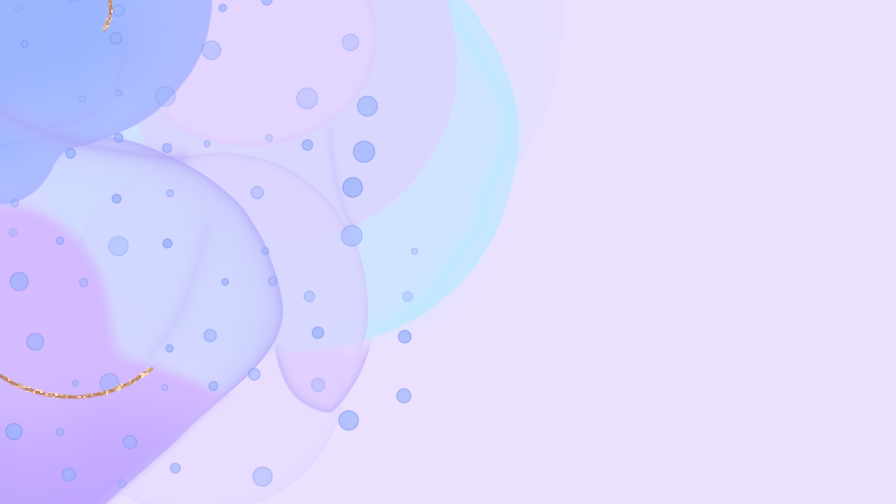
Write a Shadertoy shader that draws this background.

```glsl
const vec3 PAPER = vec3(0.922, 0.882, 1);
const vec3 MIST = vec3(0.905, 0.875, 1);
const vec3 AQUA = vec3(0.81, 0.895, 1);
const vec3 AQUA_RIM = vec3(0.7, 0.92, 1);
const vec3 LILAC = vec3(0.86, 0.835, 1);
const vec3 PINK = vec3(0.895, 0.835, 1);
const vec3 PERIWINKLE = vec3(0.81, 0.845, 1);
const vec3 VIOLET = vec3(0.83, 0.72, 1);
const vec3 DEEP_VIOLET = vec3(0.75, 0.64, 1);
const vec3 CREASE = vec3(0.69, 0.64, 0.97);
const vec3 BLUE = vec3(0.66, 0.73, 1);
const vec3 DEEP_BLUE = vec3(0.58, 0.69, 1);
const vec3 DOT = vec3(0.6, 0.7, 0.99);
const vec3 DOT_RIM = vec3(0.47, 0.58, 0.93);
const vec3 GOLD = vec3(0.7, 0.47, 0.36);
const vec3 SPARKLE = vec3(1, 0.88, 0.78);
const vec2 AQUA_AXIS = vec2(0.966, -0.259);
const float RIM_WIDTH = 0.007;
const float WARP = 0.006;
const float DOT_CELL = 0.095;
const float DOT_CHANCE = 0.62;
const float GLITTER_CELL = 0.005;

float hash(vec2 p) {
    return fract(sin(dot(p, vec2(12.7, 31.1))) * 4375.5);
}

// Layered sines, each bending the next
float ripple(vec2 p) {
    float sum = 0.0, amp = 0.5;
    for (int i = 0; i < 4; i++) {
        p = mat2(1.5, 1.1, -1.1, 1.5) * p + 0.6 * sin(p.yx);
        sum += amp * sin(p.x) * cos(p.y);
        amp *= 0.55;
    }
    return sum;
}

float ellipse(vec2 p, vec2 center, vec2 radii) {
    return (length((p - center) / radii) - 1.0) * min(radii.x, radii.y);
}

float smoothMin(float a, float b, float k) {
    float h = max(k - abs(a - b), 0.0) / k;
    return min(a, b) - 0.25 * h * h * k;
}

// Distance to a quadratic curve, walked in short segments
float curve(vec2 p, vec2 a, vec2 b, vec2 c) {
    float nearest = 9.0;
    vec2 from = a;
    for (int i = 1; i <= 12; i++) {
        float t = float(i) / 12.0;
        vec2 to = mix(mix(a, b, t), mix(b, c, t), t), s = to - from;
        float h = clamp(dot(p - from, s) / dot(s, s), 0.0, 1.0);
        nearest = min(nearest, length(p - from - h * s));
        from = to;
    }
    return nearest;
}

// Translucent fill with pigment pooled just inside the edge
vec3 wash(vec3 base, float d, vec3 tint, float opacity, vec3 rim, float strength) {
    float inside = 1.0 - smoothstep(-0.003, 0.002, d);
    base = mix(base, tint, inside * opacity);
    return mix(base, rim, inside * strength * exp(-abs(d) / RIM_WIDTH));
}

vec3 fold(vec3 base, float d, float width, float strength) {
    return mix(base, CREASE, strength * exp(-d / width));
}

// One jittered bubble per cell
vec3 bubbles(vec3 base, vec2 p, float px) {
    vec2 cell = floor(p / DOT_CELL);
    vec2 jitter = vec2(hash(cell + 3.1), hash(cell + 7.7));
    vec2 center = (cell + 0.25 + 0.5 * jitter) * DOT_CELL;
    float size = hash(cell + 5.3);
    float d = length(p - center) - mix(0.006, 0.021, size * size);
    float area = ellipse(center, vec2(0.34, 0.48), vec2(0.52, 0.62));
    float alpha = step(hash(cell + 1.9), DOT_CHANCE) * step(area, 0.0);
    alpha *= mix(0.35, 0.8, hash(cell + 9.2));
    base = mix(base, DOT, alpha * (1.0 - smoothstep(-px, px, d)));
    return mix(base, DOT_RIM, 0.7 * alpha * (1.0 - smoothstep(0.0, 0.001 + px, abs(d))));
}

void mainImage(out vec4 fragColor, in vec2 fragCoord) {
    float px = 1.0 / iResolution.y;
    vec2 uv = fragCoord * px;
    float grain = ripple(uv * 5.0);
    vec2 p = uv + WARP * vec2(grain, ripple(uv * 4.0 + 7.0));

    // Pale outer washes
    vec3 col = wash(PAPER, ellipse(p, vec2(0.83, 0.98), vec2(0.29, 0.42)), MIST, 0.7, LILAC, 0.2);
    col = wash(col, ellipse(p, vec2(0.394, 0.236), vec2(0.29, 0.255)), PINK, 0.4, VIOLET, 0.2);

    // Aqua disc, brightest along its right side
    vec2 q = p - vec2(0.544, 0.745);
    q = vec2(dot(q, AQUA_AXIS), dot(q, vec2(-AQUA_AXIS.y, AQUA_AXIS.x)));
    float aqua = ellipse(q, vec2(0), vec2(0.488, 0.44));
    float lit = 0.6 * smoothstep(0.55, 0.9, p.x);
    col = wash(col, aqua, AQUA, 0.9, AQUA_RIM, lit);
    col = mix(col, AQUA_RIM, lit * exp(-abs(aqua + 0.025 + 0.02 * grain) / 0.016));

    // Upper lobes
    col = wash(col, ellipse(p, vec2(0.579, 0.884), vec2(0.329, 0.359)), LILAC, 0.85, LILAC, 0.5);
    col = wash(col, ellipse(p, vec2(0.498, 0.93), vec2(0.25, 0.22)), PINK, 0.8, VIOLET, 0.35);
    col = fold(col, curve(p, vec2(0.655, 0.74), vec2(0.655, 0.62), vec2(0.7, 0.55)), 0.006, 0.25);

    // Lower lobe and the petal hanging from it
    float lobe = ellipse(p, vec2(0.428, 0.398), vec2(0.301));
    float above = smoothstep(0.28, 0.34, p.y), below = 1.0 - above;
    col = wash(col, lobe, LILAC, 0.75 * above, CREASE, 0.3 * above);
    float petal = max(lobe - 0.015, ellipse(p, vec2(0.66, 0.329), vec2(0.116, 0.148)));
    col = wash(col, petal, mix(PINK, VIOLET, 0.4), 0.7 * below, CREASE, 0.65 * below);

    // Folded veil, flooded with violet at the lower left
    float dome = ellipse(vec2(p.x, max(p.y, 0.375)), vec2(0.139, 0.375), vec2(0.424, 0.359));
    float slope = dot(p - vec2(0.544, 0.306), vec2(0.673, -0.74));
    float veil = -smoothMin(-dome, -slope, 0.06);
    col = wash(col, veil, PERIWINKLE, 0.75, CREASE, 0.65);
    col = fold(col, abs(veil), 0.035, 0.3 * step(veil, 0.0));
    float flood = smoothMin(ellipse(p, vec2(0, 0.329), vec2(0.225, 0.266)),
                            ellipse(p, vec2(0.185, 0.028), vec2(0.37, 0.266)), 0.06);
    float soak = 1.0 - smoothstep(-0.02, 0.015, max(flood, veil));
    vec3 violet = mix(DEEP_VIOLET, VIOLET, smoothstep(0.0, 0.28, p.y + 0.05 * grain));
    col = mix(col, violet, 0.92 * soak);
    col = fold(col, curve(p, vec2(0.41, 0.55), vec2(0.39, 0.4), vec2(0.3)), 0.015, 0.2);

    // Blue corner
    float blue = smoothMin(ellipse(p, vec2(0.07, 1), vec2(0.352, 0.3)),
                           ellipse(p, vec2(0, 0.72), vec2(0.115, 0.127)), 0.04);
    vec3 ink = mix(BLUE, DEEP_BLUE, smoothstep(0.02, 0.2, 0.05 * grain - blue));
    col = wash(col, blue, ink, 0.9, CREASE, 0.3);
    col = fold(col, curve(p, vec2(0.24, 0.92), vec2(0.26, 0.77), vec2(0.1, 0.75)), 0.006, 0.3);
    col = fold(col, curve(p, vec2(0, 0.78), vec2(0.16, 0.69), vec2(0.36, 0.69)), 0.012, 0.55);

    // Bubbles and gold thread
    col = bubbles(col, uv, px);
    float thread = min(curve(p, vec2(0, 0.255), vec2(0.15, 0.16), vec2(0.3, 0.27)),
                       curve(p, vec2(0.213, 1), vec2(0.222, 0.97), vec2(0.206, 0.94)));
    float fleck = hash(floor(uv / GLITTER_CELL));
    float edge = 0.002 + 0.004 * fleck;
    vec3 metal = mix(GOLD, SPARKLE, fleck * fleck);
    col = mix(col, metal, 1.0 - smoothstep(edge - px, edge + px, thread));
    fragColor = vec4(col, 1);
}
```
